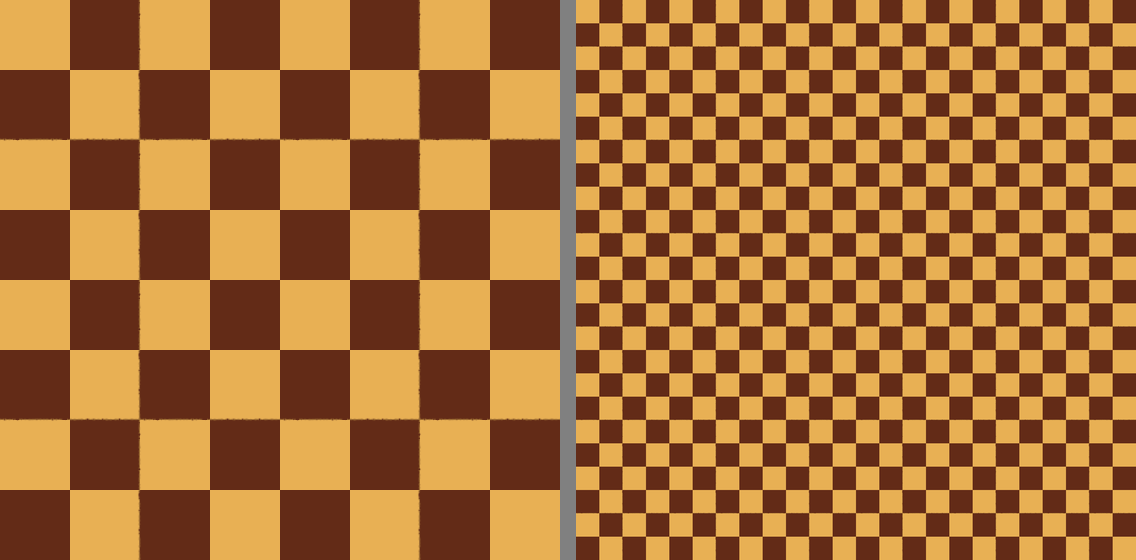
Left, the tile; right, the same tile 3 across and 3 down.
A WebGL 1 fragment shader for this pattern:

```glsl
precision highp float;
// An eight by eight checkerboard in dark brown and honey, dark at lower left.
// Two worn seams run each way, two squares from every canvas edge: thin tan
// lines whose width and dark specks follow wrapped gradient noise.

uniform vec2 u_resolution;

// Random slope from -1 to 1 for a noise cell.
float slope(float cell, float seed) {
  return 2.0 * fract(sin(cell * 12.99 + seed * 78.23) * 4375.85) - 1.0;
}

// One-dimensional gradient noise that wraps after a whole number of cells.
float gradientNoise(float x, float period, float seed) {
  float cell = floor(x);
  float f = x - cell;
  float blend = f * f * f * (f * (f * 6.0 - 15.0) + 10.0);
  float a = slope(mod(cell, period), seed) * f;
  float b = slope(mod(cell + 1.0, period), seed) * (f - 1.0);
  return mix(a, b, blend);
}

// Signed distance to the nearest integer edge, its sign alternating by square.
vec2 stripes(vec2 p) {
  return 0.5 - abs(mod(p + 0.5, 2.0) - 1.0);
}

// Worn seam along one axis: x is its coverage, y the amount of dark specks.
vec2 wornSeam(float across, float along, float side, float seed, float pixel) {
  float coarse = gradientNoise(along * 6.0, 12.0, seed);
  float fine = gradientNoise(along * 22.0, 44.0, seed + 3.0);
  float d = side * (mod(across, 4.0) - 2.0) - 0.008 - 0.008 * coarse;
  float halfWidth = 0.009 + 0.012 * fine;
  float cover = clamp((halfWidth - abs(d)) / pixel + 0.5, 0.0, 1.0);
  return vec2(cover, smoothstep(0.08, 0.3, coarse + 0.7 * fine));
}

void main() {
  vec2 squares = 8.0 * gl_FragCoord.xy / u_resolution;
  float pixel = 8.0 / min(u_resolution.x, u_resolution.y);
  vec3 dark = vec3(0.39, 0.17, 0.09);
  vec3 light = vec3(0.91, 0.69, 0.33);
  vec3 tan_ = vec3(0.62, 0.43, 0.20);

  // Checkerboard with smoothed edges
  vec2 s = clamp(2.0 * stripes(squares) / pixel, -1.0, 1.0);
  vec3 color = mix(light, dark, 0.5 + 0.5 * s.x * s.y);

  // Worn seams, lying just left of and just above their edges
  vec2 upright = wornSeam(squares.x, squares.y, -1.0, 1.0, pixel);
  vec2 level = wornSeam(squares.y, squares.x, 1.0, 2.0, pixel);
  color = mix(color, mix(tan_, dark, upright.y), upright.x);
  color = mix(color, mix(tan_, dark, level.y), level.x);

  gl_FragColor = vec4(color, 1.0);
}
```
